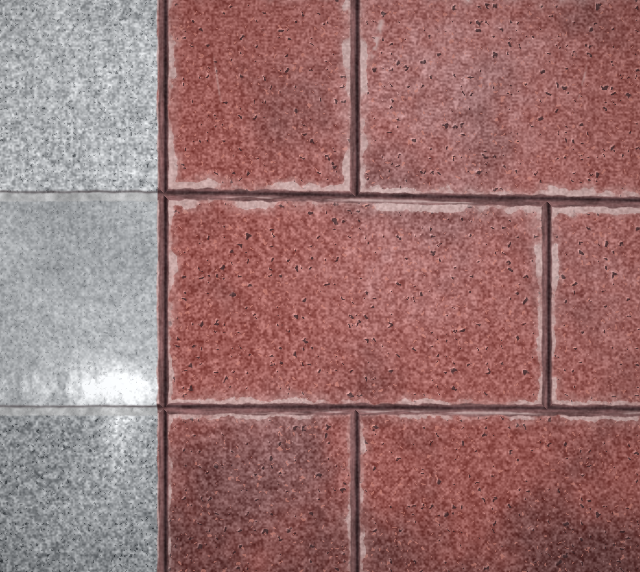
Reproduce this texture procedurally as a Shadertoy shader.

```glsl
// A weathered block wall: grey concrete blocks on the left, red bricks in
// half-bond on the right, split by a deep joint. Signed distances to the joints
// shape mortar and pale fringes; value noise and hashed pits give the grit.

const float SPLIT_X = 0.286;     // joint between grey and red
const float BASE_Y = 0.286;      // lowest bed joint
const vec2 BRICK = vec2(0.67, 0.375);
const vec2 HALF_JOINT = vec2(0.0085, 0.0095);

const vec3 RED_DARK = vec3(0.42, 0.265, 0.26);
const vec3 RED_MID = vec3(0.60, 0.35, 0.33);
const vec3 RED_PALE = vec3(0.73, 0.55, 0.55);
const vec3 PEBBLE = vec3(0.79, 0.52, 0.47);
const vec3 FRINGE = vec3(0.80, 0.70, 0.69);
const vec3 MORTAR = vec3(0.49, 0.35, 0.35);
const vec3 GROOVE = vec3(0.21, 0.14, 0.15);
const vec3 GREY_DARK = vec3(0.33, 0.345, 0.36);
const vec3 GREY_PALE = vec3(0.84, 0.85, 0.86);

float hash(vec2 p) { return fract(sin(dot(p, vec2(127.1, 311.7))) * 43758.5); }

float bell(float x) { return exp(-x * x); }

float noise(vec2 p) {
    vec2 i = floor(p), f = fract(p);
    f = f * f * (3.0 - 2.0 * f);
    return mix(mix(hash(i), hash(i + vec2(1, 0)), f.x),
               mix(hash(i + vec2(0, 1)), hash(i + vec2(1, 1)), f.x), f.y);
}

float fbm(vec2 p) {
    float sum = 0.0, amp = 0.5;
    for (int i = 0; i < 5; i++) {
        sum += amp * noise(p);
        p = mat2(1.6, 1.2, -1.2, 1.6) * p + 7.3;
        amp *= 0.5;
    }
    return sum;
}

// Sandy grain around zero: two turned layers of fine noise
float grain(vec2 p) {
    return noise(p * 310.0) + noise(mat2(0.8, 0.6, -0.6, 0.8) * p * 210.0) - 1.0;
}

// One ragged spot in a share of the unit cells
float spots(vec2 p, float share) {
    p += 0.6 * vec2(noise(p * 2.7), noise(p * 2.7 + 19.0));
    vec2 cell = floor(p);
    vec2 centre = 0.35 + 0.3 * vec2(hash(cell + 3.1), hash(cell + 8.7));
    float size = hash(cell + 5.3), radius = 0.12 + 0.24 * size * size;
    float d = length(fract(p) - centre);
    return step(hash(cell), share) * smoothstep(radius, radius * 0.4, d);
}

// Signed offset from the nearest multiple of a period
float nearest(float x, float period) { return x - period * floor(x / period + 0.5); }

// Soft round patch
float patchAt(vec2 p, vec2 centre, float radius) { return bell(length(p - centre) / radius); }

// Mortar with a dark groove; t runs from -1 to 1 across the joint
vec3 jointColour(float t, float depth, float rough) {
    return mix(MORTAR, GROOVE, depth * bell((t - 0.4) / 0.4)) * (0.65 + 0.7 * rough);
}

float scratches(vec2 p) {
    float sum = 0.0;
    for (int i = 0; i < 3; i++) {
        float k = float(i), mid = sin(k * 1.57);
        vec2 q = p - vec2(0.38 + 0.32 * k - 0.04 * mid, 0.86 + 0.075 * mid);
        q.x -= q.y * (0.4 * min(k, 1.0) - 0.15);
        sum += (0.4 + 0.4 * mid) * bell(q.x / (0.002 + 0.003 * mid)) * smoothstep(0.05, 0.02, abs(q.y));
    }
    return sum * smoothstep(0.2, 0.6, noise(p * 130.0));
}

vec3 redWall(vec2 p, float px) {
    // Bed joints sag slightly to the right
    float along = p.x - SPLIT_X;
    float y = p.y - BASE_Y + along * mix(0.005, 0.018, smoothstep(0.28, 0.66, p.y));
    float row = floor(y / BRICK.y);
    float sx = nearest(along + 0.5 * BRICK.x * mod(row, 2.0), BRICK.x);
    sx = abs(along) < abs(sx) ? along : sx;
    float sy = nearest(y, BRICK.y);
    float ragged = fbm(p * 55.0) - 0.5;
    float dx = abs(sx) - HALF_JOINT.x + 0.004 * ragged;
    float dy = abs(sy) - HALF_JOINT.y + 0.008 * ragged;
    float d = min(dx, dy);

    // Brick face: cloudy tone, haze, grain, pebbles and pits
    float haze = 0.85 * patchAt(p, vec2(0.78, 0.87), 0.25) + 0.5 * patchAt(p, vec2(0.47, 0.2), 0.12)
               + 0.5 * patchAt(p, vec2(0.7, 0.52), 0.16) + 0.45 * patchAt(p, vec2(1.06, 0.5), 0.16);
    float tone = fbm(p * 6.0 + 4.0) + 0.10 * row - 0.02;
    vec3 col = mix(RED_DARK, RED_MID, smoothstep(0.15, 0.6, tone));
    col = mix(col, RED_PALE, min(haze * (0.1 + 1.2 * fbm(p * 40.0)), 0.8));
    col += 0.17 * grain(p) + 0.10 * (fbm(p * 70.0) - 0.48);
    col = mix(col, PEBBLE, 0.65 * spots(p * 80.0 + 5.0, 0.35));
    col += 0.12 * spots(p * 72.0 + vec2(0.16, -0.16), 0.24);
    col = mix(col, GROOVE, 0.75 * spots(p * 72.0, 0.24));
    col = mix(col, FRINGE, scratches(p));

    // Pale salt: a soft broken wash plus a crisp thin rim
    float broken = smoothstep(0.34, 0.58, fbm(p * 22.0));
    float upper = smoothstep(0.40, 0.60, p.y);
    float reach = 0.012 + 0.03 * fbm(p * 14.0 + 2.0);
    float wash = smoothstep(reach, 0.0, d + 0.02 * ragged) * (0.3 + 0.25 * upper);
    float width = 0.003 + 0.009 * broken * (0.4 + 0.6 * upper);
    float rim = smoothstep(width + 0.002, width - 0.001, d + 0.012 * ragged);
    col = mix(col, FRINGE, wash * (0.4 + 0.6 * broken));
    col = mix(col, FRINGE + 0.1 * grain(p), rim * (0.2 + 0.5 * broken));

    // Joints, with streaks of lime in the beds
    vec3 bed = jointColour(sy / HALF_JOINT.y, 0.75, fbm(p * vec2(30.0, 180.0)));
    float streak = bell((sy + 0.005) / 0.003) * smoothstep(0.46, 0.6, fbm(p * vec2(9.0, 70.0)));
    bed = mix(bed, FRINGE, 0.75 * streak);
    vec3 upright = jointColour(sx / HALF_JOINT.x, 1.0, fbm(p * vec2(180.0, 25.0)));
    vec3 joint = (dx < dy ? upright : bed) + 0.06 * grain(p);
    return mix(joint, col, smoothstep(-px, px, d));
}

vec3 greyWall(vec2 p, float px) {
    float y = p.y - BASE_Y, row = floor(y / BRICK.y), sy = nearest(y, BRICK.y);
    float rough = mix(0.55, 1.0, abs(row));    // middle block is smoother
    float tone = 0.66 + 0.14 * row + 0.35 * (fbm(p * 9.0) - 0.5);
    tone += rough * (0.42 * grain(p) + 0.3 * noise(p * 130.0) - 0.15);
    tone -= 0.40 * rough * spots(p * 110.0, 0.5);

    // White bloom over the lower bed, with a drip beneath
    float bloom = bell((p.y - 0.325) / 0.04) * smoothstep(0.25, 0.7, fbm(p * vec2(38.0, 20.0)));
    float drip = patchAt(p * vec2(2.5, 1.0), vec2(0.52, 0.26), 0.08);
    tone += 0.60 * bloom + 0.35 * drip;
    vec3 col = mix(GREY_DARK, GREY_PALE, clamp(tone, -0.3, 1.3));

    // Thin pale bed with a dark broken upper lip
    sy += 0.005 * (fbm(p * 35.0) - 0.5);
    float bed = smoothstep(0.008 + px, 0.006, abs(sy + 0.005));
    col = mix(col, vec3(0.75) * (0.7 + 0.6 * fbm(p * 70.0)), 0.75 * bed);
    float lip = bell((sy - 0.004) / (0.0015 + px * 0.5));
    return mix(col, vec3(0.32, 0.29, 0.30), lip * (0.3 + 0.7 * fbm(p * 25.0)));
}

void mainImage(out vec4 fragColor, in vec2 fragCoord) {
    float px = 1.0 / iResolution.y;
    vec2 p = fragCoord * px, fromCentre = fragCoord / iResolution.xy - 0.5;
    float edge = SPLIT_X - 0.011 + 0.005 * (fbm(p * 40.0) - 0.5);
    vec3 col = mix(greyWall(p, px), redWall(p, px), smoothstep(edge - px, edge + px, p.x));
    col *= 1.04 - 0.35 * dot(fromCentre, fromCentre);
    fragColor = vec4(clamp(col, 0.0, 1.0), 1.0);
}
```
